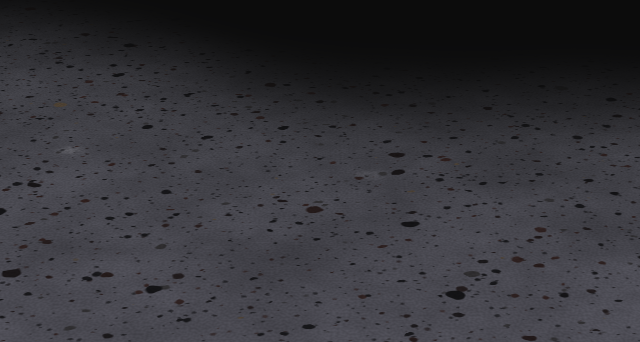
Give the GLSL for this texture, as a WebGL 1 fragment shader.

```glsl
precision highp float;
uniform vec2 u_resolution;

float hash(vec2 p, float seed) {
  return fract(sin(dot(p, vec2(127.1, 311.7)) + seed * 74.7) * 43758.55);
}

vec2 gradientAt(vec2 cell) {
  float angle = 6.2832 * hash(cell, 0.5);
  return vec2(cos(angle), sin(angle));
}

float gradientNoise(vec2 p) {
  vec2 i = floor(p);
  vec2 f = fract(p);
  vec2 u = f * f * f * (f * (f * 6.0 - 15.0) + 10.0);
  vec2 e = vec2(1.0, 0.0);
  float low = mix(dot(gradientAt(i), f), dot(gradientAt(i + e), f - e), u.x);
  float high = mix(dot(gradientAt(i + e.yx), f - e.yx),
                   dot(gradientAt(i + 1.0), f - 1.0), u.x);
  return mix(low, high, u.y);
}

float fbm(vec2 p) {
  float sum = 0.0;
  float amp = 0.6;
  for (int i = 0; i < 4; i++) {
    sum += amp * gradientNoise(p);
    p = p * 2.03 + 17.3;
    amp *= 0.55;
  }
  return sum;
}

vec2 rotate(vec2 p, float angle) {
  float c = cos(angle);
  float s = sin(angle);
  return vec2(c * p.x + s * p.y, c * p.y - s * p.x);
}

// Soft elliptical spot, one at its centre
float spot(vec2 p, vec2 centre, vec2 radius) {
  vec2 d = (p - centre) / radius;
  return exp(-dot(d, d));
}

vec3 stoneColor(float pick) {
  vec3 color = mix(vec3(0.055, 0.055, 0.062), vec3(0.17, 0.105, 0.095),
                   smoothstep(0.4, 0.85, pick));
  color = mix(color, vec3(0.17, 0.165, 0.17), step(0.86, pick));
  return mix(color, vec3(0.30, 0.25, 0.19), step(0.985, pick));
}

// Scattered stones on a jittered grid, laid over the base colour
vec3 addStones(vec3 base, vec2 p, float density, float minSize, float maxSize,
               float opacity, float blur, float seed) {
  vec2 home = floor(p);
  vec2 warp = 0.07 * vec2(gradientNoise(p * 4.0 + seed), gradientNoise(p * 4.0 - seed));
  for (int y = -1; y <= 1; y++) {
    for (int x = -1; x <= 1; x++) {
      vec2 cell = home + vec2(float(x), float(y));
      vec2 centre = cell + vec2(hash(cell, seed), hash(cell, seed + 1.0));
      float size = hash(cell, seed + 2.0);
      float radius = mix(minSize, maxSize, size * size);
      float squash = mix(0.45, 0.95, hash(cell, seed + 3.0));
      vec2 d = rotate(p + warp - centre, 0.9 * (hash(cell, seed + 4.0) - 0.4));
      float dist = length(d / vec2(1.0, squash)) - radius;
      float cover = 1.0 - smoothstep(-blur, blur, dist);
      cover *= step(hash(cell, seed + 5.0), density) * opacity;
      base = mix(base, stoneColor(hash(cell, seed + 6.0)), cover);
    }
  }
  return base;
}

// Light on the floor, swallowed by a shadow from the upper right
float floorLight(vec2 uv) {
  float side = smoothstep(0.0, 0.6, uv.x);
  float start = mix(-0.06, 0.13, side);
  float width = mix(0.32, 0.37, side);
  float edge = 0.015 * gradientNoise(uv * 5.0);
  return smoothstep(start, start + width, 1.0 - uv.y + edge);
}

void main() {
  vec2 uv = gl_FragCoord.xy / u_resolution;
  float aspect = u_resolution.x / u_resolution.y;
  vec2 p = vec2(uv.x * aspect, uv.y);

  // Receding ground plane
  float depth = 1.0 / (2.0 - uv.y);
  vec2 ground = vec2((p.x - 0.5 * aspect) * depth, 3.3 * depth);
  float pixel = 1.2 * depth / u_resolution.y;

  // Concrete tone, clouding and worn patches
  vec3 color = mix(vec3(0.292, 0.290, 0.322), vec3(0.242, 0.242, 0.265),
                   smoothstep(0.05, 0.75, uv.y));
  float shade = 1.0 + 0.20 * fbm(ground * 5.0) + 0.10 * fbm(ground * 24.0);
  shade -= 0.16 * spot(uv, vec2(0.45, 0.24), vec2(0.09, 0.07));
  shade -= 0.14 * spot(uv, vec2(0.82, 0.49), vec2(0.14, 0.08));
  shade -= 0.12 * spot(uv, vec2(0.11, 0.27), vec2(0.08, 0.04));
  shade -= 0.10 * spot(uv, vec2(0.96, 0.33), vec2(0.07, 0.06));
  shade += 0.08 * spot(uv, vec2(0.10, 0.48), vec2(0.15, 0.12));
  color *= shade;

  // Pale scuffs
  float scuff = spot(uv, vec2(0.11, 0.56), vec2(0.018, 0.012))
              + 0.6 * spot(uv, vec2(0.58, 0.49), vec2(0.025, 0.012));
  color += 0.12 * scuff * (0.7 + gradientNoise(ground * 90.0));

  // Small, medium and large aggregate
  color = addStones(color, ground * 62.0, 0.42, 0.08, 0.27, 0.60, 0.05 + pixel * 62.0, 3.0);
  color = addStones(color, ground * 29.0, 0.44, 0.08, 0.29, 0.85, 0.02 + pixel * 29.0, 13.0);
  color = addStones(color, ground * 15.0, 0.20, 0.09, 0.25, 0.92, 0.01 + pixel * 15.0, 29.0);

  // Fine mineral grain
  color *= 1.0 + 0.13 * gradientNoise(ground * 210.0);

  color = mix(vec3(0.048, 0.048, 0.049), color, floorLight(uv));
  gl_FragColor = vec4(clamp(color, 0.0, 1.0), 1.0);
}
```
